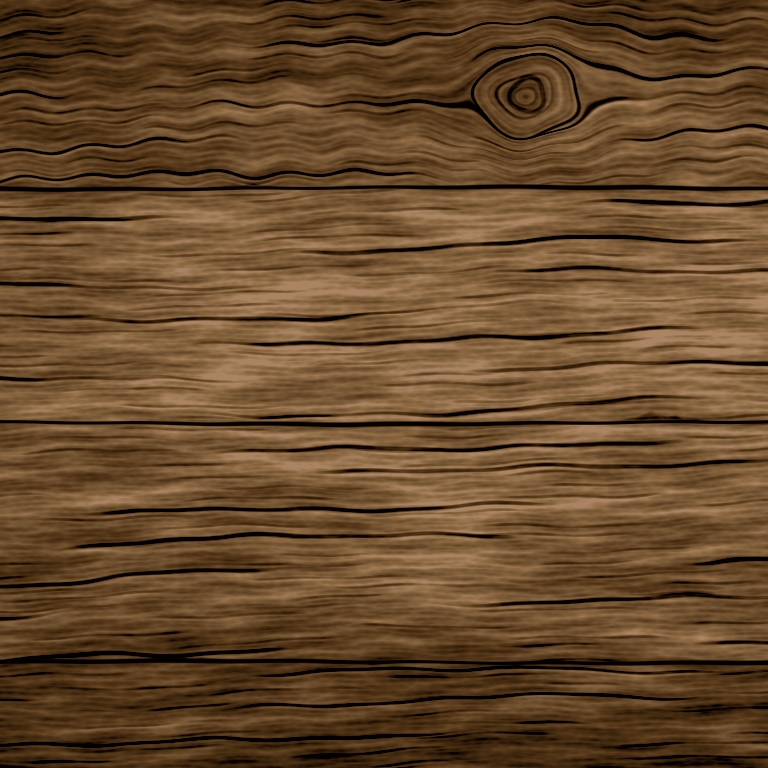
A Shadertoy shader for this texture:

```glsl
const vec3 PALETTE[6] = vec3[6](
    vec3(0.09, 0.03, 0.00), vec3(0.24, 0.15, 0.05), vec3(0.34, 0.22, 0.10),
    vec3(0.44, 0.32, 0.19), vec3(0.55, 0.41, 0.26), vec3(0.67, 0.52, 0.39));
const float SEAMS[3] = float[3](0.138, 0.449, 0.755);
const float PLANK_TONE[4] = float[4](-0.03, 0.0, 0.03, -0.06);
const float SEAM_WIDTH = 0.0032;
const float CHIP_HEIGHT = 0.016;
const float GRAIN_TILT = 0.025;
const vec2 KNOT = vec2(0.687, 0.876);
const float KNOT_RADIUS = 0.055;
const float CORE_RADIUS = 0.022;
const vec2 LIGHT_CENTRE = vec2(0.62, 0.55);
const vec2 LIGHT_FALLOFF = vec2(0.35, 1.6);
const float BASE_TONE = 0.79;

float hash(vec2 p) {
    vec3 q = fract(vec3(p.xyx) * vec3(0.1031, 0.103, 0.0973));
    q += dot(q, q.yzx + 33.33);
    return fract((q.x + q.y) * q.z);
}

// Distance to the nearest scattered point
float cells(vec2 p) {
    vec2 base = floor(p);
    float nearest = 4.0;
    for (int j = -1; j <= 1; j++)
    for (int i = -1; i <= 1; i++) {
        vec2 cell = base + vec2(i, j);
        vec2 point = cell + vec2(hash(cell), hash(cell + 57.3));
        nearest = min(nearest, length(point - p));
    }
    return nearest;
}

// Fibre height: straight grain that parts around the knot and rings inside it
float fibreHeight(vec2 uv, bool hasKnot) {
    float warp = 0.004 * sin(uv.x * 7.0 + uv.y * 9.0)
               + 0.002 * sin(uv.x * 19.0 - uv.y * 23.0)
               + 0.0009 * sin(uv.x * 53.0 + uv.y * 61.0);
    float height = uv.y;
    if (hasKnot) {
        vec2 d = (uv - KNOT) / vec2(1.3, 1.0);
        d += 0.003 * sin(d.yx * 95.0 + vec2(1.0, 2.5));
        float r = length(d);
        float flow = r > KNOT_RADIUS
            ? d.y * (1.0 - KNOT_RADIUS * KNOT_RADIUS / (r * r))
            : r - KNOT_RADIUS;
        height = KNOT.y + flow;
    }
    return height - GRAIN_TILT * uv.x + warp;
}

// One wandering split per row, dark inside with a pale lower lip
float cracks(float x, float height, float rows, float width, float cover, float seed) {
    float pixel = 1.0 / iResolution.y;
    float v = height * rows;
    float row = floor(v);
    float h = hash(vec2(row, seed));
    float place = 0.25 + 0.5 * hash(vec2(row, seed + 9.0));
    float wander = 0.07 * sin(x * 9.0 + h * 40.0) + 0.03 * sin(x * 31.0 + h * 70.0);
    float d = (fract(v) - place - wander) / rows;
    float reach = 0.5 + 0.33 * sin(x * rows * 0.25 + h * 60.0)
                + 0.17 * sin(x * rows * 0.7 + h * 90.0);
    float strength = smoothstep(1.0 - cover, 1.35 - cover, reach);
    float w = width * (0.35 + 0.65 * strength);
    float dark = 1.0 - smoothstep(w * 0.4, w + pixel, abs(d));
    float lip = exp(-pow((d + 2.2 * w) / w, 2.0));
    return strength * (dark - 0.15 * lip);
}

void mainImage(out vec4 fragColor, in vec2 fragCoord) {
    vec2 uv = fragCoord / iResolution.xy;
    float pixel = 1.0 / iResolution.y;

    // Plank gaps with chipped upper edges
    int plank = 0;
    float gap = 0.0, chipped = 0.0;
    float ragged = 0.4 + cells(vec2(uv.x * 45.0, uv.y * 60.0));
    for (int i = 0; i < 3; i++) {
        float k = float(i);
        float edge = SEAMS[i] + 0.0015 * sin(uv.x * 6.0 + k * 2.0)
                   + 0.0006 * sin(uv.x * 37.0 + k);
        float d = uv.y - edge;
        if (d > 0.0) plank = i + 1;
        float bite = (0.5 + 0.5 * sin(uv.x * 16.5 + k * 2.6 - 8.8))
                   * (0.75 + 0.25 * sin(uv.x * 5.0 + k * 3.0));
        float chip = CHIP_HEIGHT * ragged * pow(bite, 7.0) * (i == 1 ? 1.0 : 0.35);
        float width = SEAM_WIDTH * (0.85 + 0.25 * sin(uv.x * 8.0 + k * 4.0));
        gap = max(gap, 1.0 - smoothstep(width * 0.5, width + pixel, abs(d)));
        gap = max(gap, 0.25 * exp(-abs(d) / 0.005));
        if (d > 0.0) chipped = max(chipped, 1.0 - smoothstep(chip * 0.6, chip + 0.002, d));
    }

    // Fibres in three sizes
    bool hasKnot = plank == 3;
    float height = fibreHeight(uv, hasKnot);
    float shift = float(plank) * 17.0;
    float fine = cells(vec2(uv.x * 13.0 + shift, height * 150.0));
    float medium = cells(vec2(uv.x * 5.0 + shift, height * 58.0));
    float broad = cells(vec2(uv.x * 3.5 + shift, height * 15.0));
    float speck = cells(uv * vec2(70.0, 170.0));
    float grain = 0.42 * (fine - 0.45) + 0.42 * (medium - 0.45)
                + 0.32 * (broad - 0.45) + 0.14 * (speck - 0.45);

    // Light and splits
    vec2 fromLight = uv - LIGHT_CENTRE;
    float tone = BASE_TONE + PLANK_TONE[plank] + grain
               - dot(LIGHT_FALLOFF, fromLight * fromLight);
    bool middle = plank == 1 || plank == 2;
    float deep = cracks(uv.x, height, 23.0, middle ? 0.0026 : 0.0017, 0.68, shift);
    float thin = cracks(uv.x, height, 61.0, 0.0014, 0.55, shift + 3.0);
    tone -= 0.75 * deep + 0.32 * thin;

    // Knot core
    if (hasKnot) {
        vec2 d = uv - KNOT;
        float r = length(d) + 0.002 * sin(3.0 * atan(d.y, d.x) + 1.0);
        float rim = 1.0 - smoothstep(0.0015, 0.005, abs(r - CORE_RADIUS));
        float heart = 1.0 - smoothstep(CORE_RADIUS * 0.4, CORE_RADIUS, r);
        tone -= 0.4 * rim + 0.1 * heart;
    }
    tone -= 0.4 * chipped;
    tone = mix(tone, -0.05, gap);

    // Tone to colour
    float level = clamp(tone, 0.0, 1.0) * 5.0;
    int stop = min(int(level), 4);
    vec3 color = mix(PALETTE[stop], PALETTE[stop + 1], level - float(stop));
    color *= 1.0 - 0.85 * smoothstep(0.1, -0.05, tone);
    fragColor = vec4(color, 1.0);
}
```
